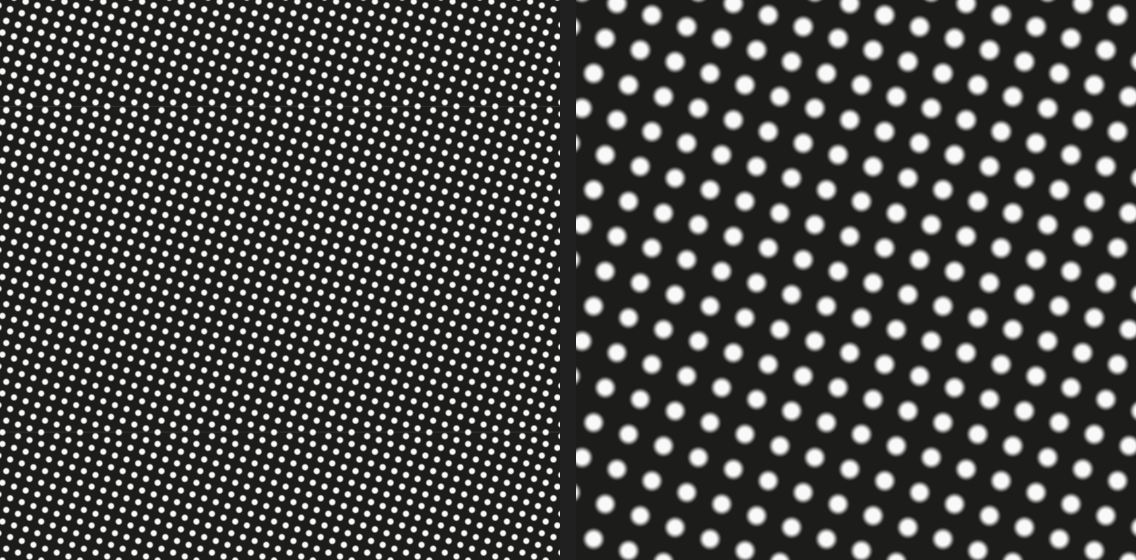
Left, the full canvas; right, a detail of the centre.
This pattern is drawn by a Shadertoy shader. Its source:

```glsl
const float PERIOD = 0.0693;         // horizontal repeat of the tilted lattice
const float SHEET_HEIGHT = 0.5815;   // distance between joins
const float FIRST_JOIN = 0.1901;     // measured from the top
const vec2 LATTICE_ANCHOR = vec2(0.3577, 0.4740);
const vec3 INK = vec3(0.108, 0.108, 0.101);
const vec3 PAPER = vec3(0.975);

vec2 hashGradient(vec2 cell) {
    vec2 h = vec2(dot(cell, vec2(127.1, 311.7)), dot(cell, vec2(269.5, 183.3)));
    return fract(sin(h) * 43758.5) * 2.0 - 1.0;
}

float gradientNoise(vec2 p) {
    vec2 i = floor(p), f = fract(p);
    vec2 u = f * f * (3.0 - 2.0 * f);
    vec2 e = vec2(0.0, 1.0);
    float low = mix(dot(hashGradient(i), f),
                    dot(hashGradient(i + e.yx), f - e.yx), u.x);
    float high = mix(dot(hashGradient(i + e.xy), f - e.xy),
                     dot(hashGradient(i + e.yy), f - e.yy), u.x);
    return mix(low, high, u.y);
}

// Nearest centre of a square lattice turned by atan(1/3)
vec2 nearestDot(vec2 p, vec2 anchor, float period) {
    float spacing = period / sqrt(10.0);
    mat2 turn = mat2(3.0, 1.0, -1.0, 3.0) / sqrt(10.0);
    vec2 cell = round(transpose(turn) * (p - anchor) / spacing);
    return anchor + turn * cell * spacing;
}

float sheetIndex(float y, float join, float height) {
    return floor((y - join) / height);
}

float dotRadius(vec2 centre, float spacing) {
    float corner = 1.0 - smoothstep(0.0, 0.6, length(centre));
    float swell = 0.06 * gradientNoise(centre * 4.0) + 0.07 * corner;
    return spacing * 0.245 * (1.0 + swell);
}

float dotMask(vec2 p, vec2 centre, float spacing, float pixel) {
    float blur = max(0.095 * spacing, 0.75 * pixel);
    float edge = length(p - centre) - dotRadius(centre, spacing);
    return 1.0 - smoothstep(-blur, blur, edge);
}

// Faint broken line along each join
float joinMask(vec2 p, float join, float height, float pixel) {
    float offset = abs(mod(p.y - join + 0.5 * height, height) - 0.5 * height);
    float line = 1.0 - smoothstep(0.0, max(0.0022, pixel), offset);
    return line * (0.7 + 0.5 * gradientNoise(vec2(p.x * 30.0, 3.5)));
}

void mainImage(out vec4 fragColor, in vec2 fragCoord) {
    float pixel = 1.0 / iResolution.y;
    vec2 p = vec2(fragCoord.x, iResolution.y - fragCoord.y) * pixel;
    float spacing = PERIOD / sqrt(10.0);

    // Each sheet owns the dots centred inside it and slips sideways a little
    float dots = 0.0;
    for (float sheet = -1.0; sheet <= 1.0; sheet++) {
        vec2 anchor = LATTICE_ANCHOR + vec2(sheet * PERIOD * 0.1, 0.0);
        vec2 centre = nearestDot(p, anchor, PERIOD);
        float owner = sheetIndex(centre.y, FIRST_JOIN + 0.0035, SHEET_HEIGHT);
        if (owner == sheet) dots = max(dots, dotMask(p, centre, spacing, pixel));
    }

    vec3 colour = INK + 0.09 * joinMask(p, FIRST_JOIN, SHEET_HEIGHT, pixel);
    fragColor = vec4(mix(colour, PAPER, dots), 1.0);
}
```
